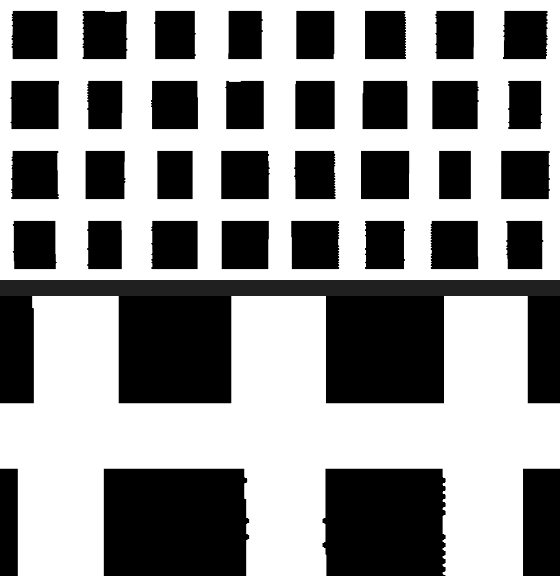
Top: the whole. Bottom: its middle third, enlarged.
Reproduce this pattern procedurally as a WebGL 2 fragment shader.

```glsl
#version 300 es
precision highp float;
// Black blocks on white, 8 across and 4 down: equal heights, hashed widths.
// Each block is a box whose side edges carry small steps and nicks, and whose
// top is sometimes chipped. Blocks stay inside their cells, so the sheet tiles.

uniform vec2 u_resolution;
out vec4 outColor;

// Integer hash of a block number and a channel, in 0..1.
float hash(uint block, uint channel) {
    uint h = block * 1664525u + channel * 747796405u + 12345u;
    h = (h ^ (h >> 16)) * 2146121005u;
    h = (h ^ (h >> 15)) * 2221713035u;
    return float((h ^ (h >> 16)) >> 8) / 16777216.0;
}

// Outward shift of one side edge at height y, in cell units.
float sideWear(uint block, uint side, float y, float blur) {
    uint seed = 16u + side * 128u;

    // One shallow step at a random height
    float stepAt = mix(-0.3, 0.3, hash(block, seed));
    float worn = step(0.45, hash(block, seed + 1u));
    float depth = 0.02 * (hash(block, seed + 2u) - 0.5);
    float shift = worn * depth * smoothstep(stepAt - blur, stepAt + blur, y);

    // A row of tiny teeth, dense on few edges and sparse on most
    float along = (y + 0.5) * 26.0;
    uint tooth = uint(floor(along));
    float density = 0.9 * pow(hash(block, seed + 3u), 4.0);
    float present = step(hash(block, seed + 32u + tooth), density);
    float bump = 1.0 - smoothstep(0.2, 0.42, abs(fract(along) - 0.5));
    return shift + 0.014 * present * bump;
}

// Depth of the chip in the top edge at x, in cell units.
float topChip(uint block, float x, float blur) {
    float chipped = step(0.85, hash(block, 5u));
    float center = mix(-0.15, 0.15, hash(block, 6u));
    float halfLength = mix(0.03, 0.12, hash(block, 7u));
    float span = abs(x - center) - halfLength;
    return 0.014 * chipped * (1.0 - smoothstep(-blur, blur, span));
}

void main() {
    // Cell grid
    vec2 grid = vec2(8.0, 4.0);
    vec2 pos = gl_FragCoord.xy / u_resolution * grid;
    vec2 pixel = grid / u_resolution;
    vec2 cell = mod(floor(pos), grid);
    vec2 p = fract(pos) - 0.5;
    uint block = uint(cell.x + cell.y * grid.x);

    // Block extents with wear
    float halfWidth = 0.5 * mix(0.45, 0.69, hash(block, 1u));
    float left = halfWidth + sideWear(block, 0u, p.y, pixel.y * 0.5);
    float right = halfWidth + sideWear(block, 1u, p.y, pixel.y * 0.5);
    float top = 0.344 - topChip(block, p.x, pixel.x * 0.5);

    // Coverage of the box, one pixel soft on every side
    vec2 lower = clamp((p + vec2(left, 0.344)) / pixel + 0.5, 0.0, 1.0);
    vec2 upper = clamp((vec2(right, top) - p) / pixel + 0.5, 0.0, 1.0);
    float ink = lower.x * lower.y * upper.x * upper.y;

    vec3 paper = vec3(1.0);
    vec3 black = vec3(0.0);
    outColor = vec4(mix(paper, black, ink), 1.0);
}
```
